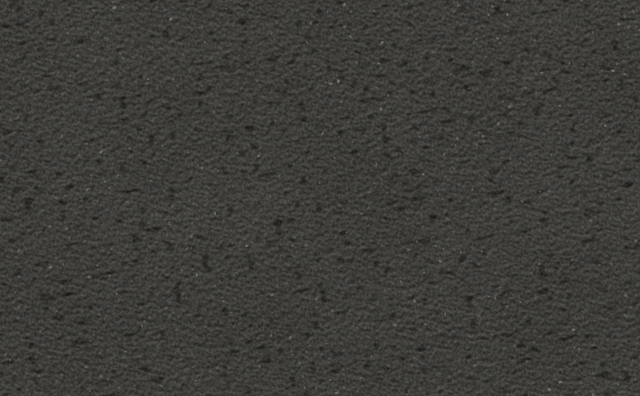
This texture is drawn by a Shadertoy shader. Its source:

```glsl
// Fine dark asphalt: lit gritty relief, small dark pits and scattered pale chips.
#define BASE_COLOR vec3(0.245, 0.241, 0.226)
#define GRAIN_SCALE vec2(72.0, 98.0)
#define RELIEF_GAIN 0.088
#define GRIT_SCALE 150.0
#define GRIT_GAIN 0.085
#define PIT_SCALE vec2(36.0, 56.0)
#define PIT_DEPTH 0.075
#define CHIP_CELLS 62.0
#define CHIP_CHANCE 0.17
#define CHIP_GAIN 0.17
#define MOTTLE_GAIN 0.016

// Integer hash giving two values in 0..1
vec2 hash2(vec2 cell) {
    uvec2 q = uvec2(ivec2(cell) + 32768);
    uint h = q.x * 1597334677u ^ q.y * 3812015801u;
    h = (h ^ (h >> 15)) * 2246822519u;
    h = (h ^ (h >> 13)) * 3266489917u;
    h ^= h >> 16;
    return vec2(h & 65535u, h >> 16) / 65535.0;
}

float cornerSlope(vec2 cell, vec2 offset) {
    float angle = 6.28319 * hash2(cell).x;
    return dot(vec2(cos(angle), sin(angle)), offset);
}

float gradientNoise(vec2 p) {
    vec2 i = floor(p), f = p - i;
    vec2 u = f * f * f * (f * (f * 6.0 - 15.0) + 10.0);
    vec2 e = vec2(1.0, 0.0);
    float low = mix(cornerSlope(i, f), cornerSlope(i + e, f - e), u.x);
    float high = mix(cornerSlope(i + e.yx, f - e.yx), cornerSlope(i + 1.0, f - 1.0), u.x);
    return mix(low, high, u.y);
}

// Turn the lattice so that its rows do not show
vec2 turn(vec2 p, float angle) {
    float c = cos(angle), s = sin(angle);
    return mat2(c, s, -s, c) * p;
}

float grainHeight(vec2 p) {
    vec2 q = turn(p, 0.21) * GRAIN_SCALE;
    return gradientNoise(q) + 0.6 * gradientNoise(turn(q, 0.7) * 0.53 + 31.7);
}

// Pale chips: one possible squashed, rotated blob per cell
float chips(vec2 p, float pixel) {
    vec2 q = p * CHIP_CELLS, home = floor(q);
    float glow = 0.0;
    for (int y = -1; y <= 1; y++)
    for (int x = -1; x <= 1; x++) {
        vec2 cell = home + vec2(x, y);
        vec2 place = hash2(cell + 517.0), kind = hash2(cell + 1931.0);
        vec2 d = turn(q - cell - place, 6.28319 * kind.y) * vec2(1.0, 1.45);
        float radius = mix(0.13, 0.33, place.x * kind.y);
        float soft = 0.08 + 0.6 * pixel * CHIP_CELLS;
        float present = step(kind.x, CHIP_CHANCE);
        float shine = 0.35 + 0.9 * pow(fract(kind.y * 17.3), 3.0);
        glow = max(glow, present * shine * (1.0 - smoothstep(radius - soft, radius + soft, length(d))));
    }
    return glow;
}

void mainImage(out vec4 fragColor, in vec2 fragCoord) {
    float pixel = 1.0 / iResolution.y;
    vec2 p = fragCoord * pixel;

    // Grain relief lit from above
    vec2 towardLight = vec2(-0.0015, 0.0042);
    float relief = grainHeight(p) - grainHeight(p + towardLight);
    float grit = gradientNoise(turn(p, 0.63) * GRIT_SCALE + 9.3);

    // Flattened pits, gathered in loose patches
    float patches = gradientNoise(p * 9.0 + 4.1);
    float pitNoise = gradientNoise(turn(p, -0.17) * PIT_SCALE + 57.0);
    float pit = smoothstep(0.2, 0.5, pitNoise + 0.2 * patches + 0.12 * grit);

    float mottle = gradientNoise(p * 3.1 + 12.0) + 0.7 * gradientNoise(turn(p, 0.5) * 13.0);

    float light = RELIEF_GAIN * relief + GRIT_GAIN * grit
                + MOTTLE_GAIN * mottle - PIT_DEPTH * pit;
    float chip = chips(p, pixel);

    // Slight warm and cool drift between grains
    float tint = 0.012 * gradientNoise(p * 47.0 + 80.0);
    vec3 color = BASE_COLOR + light + vec3(tint, 0.0, -tint);
    color += CHIP_GAIN * chip * vec3(1.0, 0.99, 0.94);
    fragColor = vec4(clamp(color, 0.0, 1.0), 1.0);
}
```
